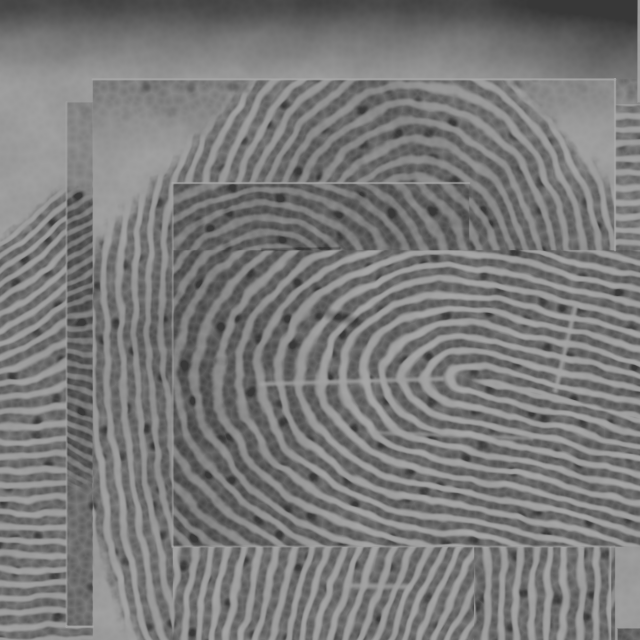
A Shadertoy shader for this pattern:

```glsl
// Overlapping grey panels of curved, fingerprint-like ridges with creases and specks.
const float TAU = 6.2831853;
const float RIDGE_STEP = 0.0221;             // spacing of the ridges
const float WOBBLE = 0.20;                   // waviness, in ridge steps
const float GRAIN = 0.13;                    // strength of the mottling
const float EDGE = 0.0014;                   // softness of panel edges
const float PAPER = 0.61;
const vec2 ARCH_CENTRE = vec2(0.651, 0.544);
const vec2 SMALL_ARCH_CENTRE = vec2(0.417, 0.570);
const vec2 LOOP_CORE = vec2(0.729, 0.414);
const vec4 STRIP = vec4(0.104, 0.021, 0.145, 0.840);   // left, bottom, right, top
const vec4 ARCH = vec4(0.145, -0.10, 0.961, 0.876);
const vec4 BAND = vec4(0.270, 0.600, 0.733, 0.714);
const vec4 LOOP = vec4(0.270, 0.146, 1.100, 0.609);

vec2 hash2(vec2 c) {
    return fract(sin(vec2(dot(c, vec2(127.1, 311.7)), dot(c, vec2(269.5, 183.3)))) * 4375.85);
}

// Distance to the nearest scattered cell point
float cellular(vec2 p) {
    vec2 cell = floor(p);
    float nearest = 2.0;
    for (int j = -1; j <= 1; j++)
        for (int i = -1; i <= 1; i++) {
            vec2 c = cell + vec2(i, j);
            nearest = min(nearest, length(c + hash2(c) - p));
        }
    return nearest;
}

float layeredSines(vec2 p) {
    float sum = 0.0, amp = 0.5;
    for (int i = 0; i < 4; i++) {
        sum += amp * sin(p.x + 1.7 * sin(p.y * 0.8 + float(i)));
        p = mat2(1.3, 1.1, -1.1, 1.3) * p + 2.1;
        amp *= 0.6;
    }
    return sum;
}

float box(vec2 p, vec4 r) {
    vec2 d = min(p - r.xy, r.zw - p);
    return smoothstep(-EDGE, EDGE, min(d.x, d.y));
}

float stroke(vec2 p, vec2 a, vec2 b, float width) {
    vec2 ab = b - a;
    float t = clamp(dot(p - a, ab) / dot(ab, ab), 0.0, 1.0);
    return smoothstep(width, 0.0, length(p - a - ab * t));
}

// Broad dark ridges with thin pale valleys between them
float ridges(float phase, float dark, float light, float wobble) {
    float wave = 0.5 + 0.5 * cos(TAU * (phase + WOBBLE * wobble));
    return mix(dark, light, smoothstep(0.22, 1.0, wave));
}

float archPhase(vec2 p) {
    vec2 q = p - ARCH_CENTRE;
    q.y *= q.y > 0.0 ? 0.75 : 0.45;
    return length(q) / RIDGE_STEP;
}

// Loops bend round the core, then run off down to the right
float loopPhase(vec2 p) {
    vec2 q = p - LOOP_CORE;
    q.y += 0.125 * (q.x + sqrt(q.x * q.x + 0.003));
    q.x = 0.34 * (q.x - sqrt(q.x * q.x + 0.0004));
    return length(q) / RIDGE_STEP;
}

void mainImage(out vec4 fragColor, in vec2 fragCoord) {
    vec2 p = fragCoord / iResolution.xy;
    float wobble = layeredSines(p * 38.0);
    float mottle = cellular(p * 75.0) - 0.5;
    float ragged = 0.012 * layeredSines(p * 110.0);

    // Backdrop: pale paper, dark along the top and upper right
    float shade = mix(PAPER, 0.47, smoothstep(0.86, 0.95, p.y));
    shade = mix(shade, 0.28, smoothstep(0.93, 1.0, p.y));
    shade -= 0.14 * smoothstep(0.70, 0.98, p.x) * smoothstep(0.80, 0.88, p.y);
    float inked = smoothstep(-0.01, 0.03, 0.629 + 0.8 * p.x - p.y + ragged) * step(p.x, 0.2);
    float slope = 0.8 * smoothstep(0.26, 0.66, p.y);
    shade = mix(shade, ridges((p.y - slope * p.x) / RIDGE_STEP, 0.42, 0.62, wobble), inked);

    // Right margin
    float rightRidges = ridges(p.y / RIDGE_STEP, 0.46, 0.63, wobble);
    shade = mix(shade, rightRidges, box(p, vec4(0.96, 0.60, 1.1, 0.837)));
    shade = mix(shade, 0.40, box(p, vec4(0.965, -0.1, 1.1, 0.018)));
    shade = mix(shade, 0.62, box(p, vec4(0.996, 0.84, 1.1, 1.1)));

    // Narrow strip
    slope = mix(-0.5, 0.6, smoothstep(0.30, 0.65, p.y));
    float strip = mix(0.44, 0.53, smoothstep(0.2, 0.8, p.y));
    inked = smoothstep(0.23, 0.27, p.y + ragged) * smoothstep(0.71, 0.68, p.y + ragged);
    strip = mix(strip, ridges((p.y - slope * (p.x - 0.124)) / 0.0195, 0.33, 0.50, wobble), inked);
    shade = mix(shade, strip, box(p, STRIP));

    // Large arch panel, with near-upright ridges along its foot
    float arch = mix(PAPER, 0.49, smoothstep(0.75, 0.88, p.y));
    arch += 0.06 * smoothstep(0.75, 0.95, p.x) * smoothstep(0.70, 0.88, p.y);
    float rim = min(p.x - 0.95 * p.y + 0.442, min(1.671 - p.x - p.y, p.x + 0.4 * p.y - 0.205));
    float depth = smoothstep(0.0, 0.25, rim);
    float archRidges = ridges(archPhase(p), mix(0.45, 0.39, depth), mix(0.63, 0.55, depth), wobble);
    arch = mix(arch, archRidges, smoothstep(-0.015, 0.03, rim + ragged));
    float lean = p.x < 0.74 ? mix(0.1, 0.5, (p.x - 0.27) / 0.47) : 0.03;
    float foot = ridges((p.x - lean * (p.y - 0.073)) / 0.0245, 0.42, 0.63, wobble);
    arch = mix(arch, foot, box(p, vec4(0.27, -0.1, 0.955, 0.146)));
    shade = mix(shade, arch, box(p, ARCH));

    // Dark band with a small arch
    vec2 q = (p - SMALL_ARCH_CENTRE) * vec2(0.7, 1.0);
    shade = mix(shade, ridges(length(q) / RIDGE_STEP, 0.36, 0.52, wobble), box(p, BAND));

    // Loop panel, darker towards the left
    float side = smoothstep(0.25, 0.60, p.x);
    float loop = ridges(loopPhase(p), mix(0.34, 0.40, side), mix(0.53, 0.64, side), wobble);
    shade = mix(shade, loop, box(p, LOOP));

    // Creases
    float crease = stroke(p, vec2(0.41, 0.400), vec2(0.69, 0.408), 0.007);
    crease += 0.7 * stroke(p, vec2(0.59, 0.324), vec2(0.83, 0.315), 0.006);
    crease += stroke(p, vec2(0.899, 0.52), vec2(0.868, 0.39), 0.007);
    crease += stroke(p, vec2(0.55, 0.085), vec2(0.64, 0.083), 0.008);
    shade = mix(shade, 0.64, 0.75 * min(crease, 1.0));

    // Grain and scattered dark specks, mostly on the ink
    float ink = smoothstep(0.60, 0.42, shade) * step(p.y, 0.876);
    shade += GRAIN * mottle * mix(0.15, 1.0, ink) + 0.018 * wobble;
    shade -= 0.16 * ink * smoothstep(0.20, 0.04, cellular(p * 17.0));
    shade -= 0.18 * stroke(p, vec2(0.515, 0.508), vec2(0.555, 0.498), 0.013);

    // Bright panel rims
    float rims = stroke(p, ARCH.xw, ARCH.zw, 0.003) + stroke(p, ARCH.zw, vec2(ARCH.z, LOOP.w), 0.003);
    rims += stroke(p, BAND.xw, BAND.zw, 0.003) + 0.6 * stroke(p, BAND.xw, LOOP.xy, 0.003);
    rims += 0.6 * stroke(p, LOOP.xy, vec2(0.96, LOOP.y), 0.003);
    rims += 0.6 * stroke(p, STRIP.xy, STRIP.xw, 0.003) + stroke(p, STRIP.xy, STRIP.zy, 0.003);
    shade = mix(shade, 0.67, 0.8 * min(rims, 1.0));
    shade -= 0.14 * stroke(p, vec2(0.41, 0.610), vec2(0.53, 0.612), 0.004);

    fragColor = vec4(vec3(clamp(shade, 0.22, 0.70)), 1.0);
}
```
